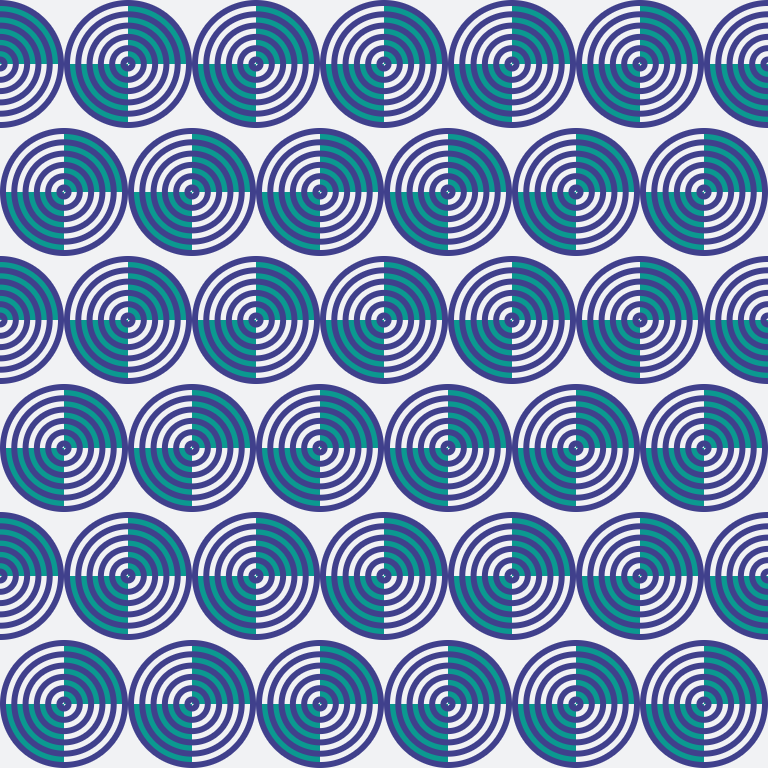
A WebGL 2 fragment shader for this pattern:

```glsl
#version 300 es
precision highp float;
// Staggered rows of touching discs, each filled by concentric rings over
// quadrants of alternating teal and pale. Ring and quadrant edges are
// signed distances, measured in disc radii and smoothed over one pixel.

uniform vec2 u_resolution;
out vec4 fragColor;

const float REPEATS      = 6.0;     // discs across and rows down
const float ROW_SHIFT    = 0.5;     // offset of every second row, in cells
const float RING_SPACING = 0.1765;  // in disc radii, giving six rings
const float RING_WIDTH   = 0.0935;  // in disc radii

const vec3 PALE   = vec3(0.945, 0.950, 0.955);
const vec3 INDIGO = vec3(0.250, 0.250, 0.550);
const vec3 TEAL   = vec3(0.045, 0.600, 0.565);

// Coverage of a shape from its signed distance (negative inside).
float coverage(float dist, float pixel) {
    return clamp(0.5 - dist / pixel, 0.0, 1.0);
}

// Signed distance to the diagonal pair of teal quadrants.
float quadrantDistance(vec2 p) {
    return -sign(p.x * p.y) * min(abs(p.x), abs(p.y));
}

// Signed distance to the rings, counted inward from the rim.
float ringDistance(float radius) {
    float halfWidth = 0.5 * RING_WIDTH;
    // The outer ring stays solid past the rim, where the disc mask ends it.
    float depth = max(1.0 - radius, halfWidth);
    float phase = mod(depth - halfWidth + 0.5 * RING_SPACING, RING_SPACING);
    return abs(phase - 0.5 * RING_SPACING) - halfWidth;
}

void main() {
    // Staggered grid, with each cell spanning -1 to 1
    vec2 grid = gl_FragCoord.xy / u_resolution * REPEATS;
    grid.x += ROW_SHIFT * mod(floor(grid.y), 2.0);
    vec2 p = 2.0 * fract(grid) - 1.0;
    float pixel = 2.0 * REPEATS / min(u_resolution.x, u_resolution.y);
    float radius = length(p);

    // Quadrants, then rings, then the disc on the pale ground
    vec3 disc = mix(PALE, TEAL, coverage(quadrantDistance(p), pixel));
    disc = mix(disc, INDIGO, coverage(ringDistance(radius), pixel));
    vec3 color = mix(PALE, disc, coverage(radius - 1.0, pixel));

    fragColor = vec4(color, 1.0);
}
```
